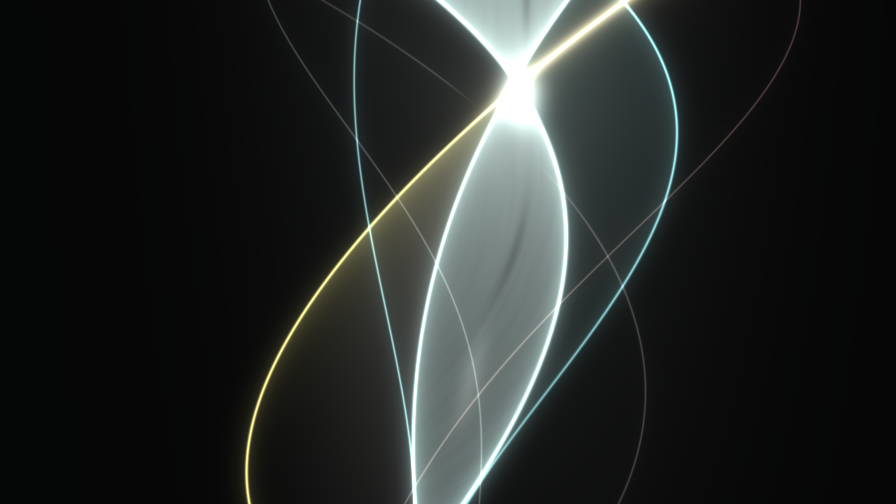
Give the GLSL for this background, as a Shadertoy shader.

```glsl
const int COUNT = 8;
const int GOLD = 0, LENS_A = 1, LENS_B = 2, CYAN = 3, ARC = 6;

// Strand x at five even heights, top to bottom, in canvas heights
const vec4 KNOTS[COUNT] = vec4[](
    vec4(1.243, 0.933, 0.692, 0.532), vec4(1.127, 0.972, 0.873, 0.826),
    vec4(0.870, 1.074, 1.123, 1.060), vec4(1.234, 1.343, 1.275, 1.106),
    vec4(0.715, 0.706, 0.742, 0.793), vec4(0.532, 0.688, 0.854, 0.944),
    vec4(0.639, 0.991, 1.201, 1.280), vec4(1.588, 1.463, 1.215, 0.977));
const float FEET[COUNT] = float[](0.495, 0.824, 0.919, 0.926, 0.822, 0.951, 1.227, 0.803);
const vec3 TINTS[COUNT] = vec3[](
    vec3(0.86, 0.82, 0.50), vec3(0.70, 0.85, 0.84), vec3(0.70, 0.85, 0.84),
    vec3(0.46, 0.72, 0.74), vec3(0.38, 0.56, 0.57), vec3(0.18, 0.19, 0.19),
    vec3(0.18, 0.17, 0.17), vec3(0.22, 0.17, 0.165));
// Core half width, halo strength
const vec2 SHAPES[COUNT] = vec2[](
    vec2(0.0030, 0.20), vec2(0.0036, 0.34), vec2(0.0040, 0.38), vec2(0.0027, 0.20),
    vec2(0.0021, 0.14), vec2(0.0018, 0.10), vec2(0.0020, 0.10), vec2(0.0018, 0.10));

const float HALO_REACH = 0.017;
const float DESIGN_ASPECT = 16.0 / 9.0;
const vec2 NODE = vec2(1.037, 0.815);
const vec3 BACKDROP = vec3(0.021, 0.022, 0.022);
const vec3 HAZE = vec3(0.112, 0.119, 0.116);
const vec3 LENS_FILL = vec3(0.305, 0.345, 0.338);
const vec3 GOLD_FILL = vec3(0.205, 0.198, 0.188);
const vec3 OLIVE = vec3(0.10, 0.095, 0.02);
const vec3 CYAN_FILL = vec3(0.075, 0.105, 0.102);
const vec3 FLARE = vec3(0.95, 1.00, 0.98);
const vec3 BEAM = vec3(0.50, 0.44, 0.36);
const float STREAK_DEPTH = 0.055;

// Newton polynomial through the five knots
float strandX(int i, float y) {
    vec4 k = KNOTS[i];
    float s = 4.0 * (1.0 - y);
    float d1 = k.y - k.x;
    float d2 = k.z - 2.0 * k.y + k.x;
    float d3 = k.w - 3.0 * k.z + 3.0 * k.y - k.x;
    float d4 = FEET[i] - 4.0 * k.w + 6.0 * k.z - 4.0 * k.y + k.x;
    return k.x + s * (d1 + (s - 1.0) / 2.0 * (d2 + (s - 2.0) / 3.0 * (d3 + (s - 3.0) / 4.0 * d4)));
}

float bell(float x, float width) {
    x /= width;
    return exp(-x * x);
}

vec2 gradientAt(vec2 cell) {
    vec2 h = vec2(dot(cell, vec2(127.1, 311.7)), dot(cell, vec2(269.5, 183.3)));
    return 2.0 * fract(sin(h) * 43758.5) - 1.0;
}

float gradientNoise(vec2 p) {
    vec2 i = floor(p), f = fract(p);
    vec2 u = f * f * f * (f * (f * 6.0 - 15.0) + 10.0);
    vec2 e = vec2(0.0, 1.0);
    float low = mix(dot(gradientAt(i), f), dot(gradientAt(i + e.yx), f - e.yx), u.x);
    float high = mix(dot(gradientAt(i + e), f - e), dot(gradientAt(i + 1.0), f - 1.0), u.x);
    return mix(low, high, u.y);
}

// Soft mask between two vertical bounds
float between(float x, float left, float right) {
    return smoothstep(-0.004, 0.008, x - left) * smoothstep(-0.004, 0.008, right - x);
}

void mainImage(out vec4 fragColor, in vec2 fragCoord) {
    vec2 p = fragCoord / iResolution.y;
    p.x += 0.5 * (DESIGN_ASPECT - iResolution.x / iResolution.y);
    float pixel = 1.0 / iResolution.y;

    // Strands
    float xs[COUNT];
    float dist[COUNT];
    vec3 lines = vec3(0.0);
    for (int i = 0; i < COUNT; i++) {
        xs[i] = strandX(i, p.y);
        float slope = (strandX(i, p.y + 0.002) - strandX(i, p.y - 0.002)) / 0.004;
        dist[i] = abs(p.x - xs[i]) * inversesqrt(1.0 + slope * slope);
        float width = sqrt(SHAPES[i].x * SHAPES[i].x + 0.1 * pixel * pixel);
        float gain = i == CYAN ? mix(0.55, 1.2, p.y) : 1.0;
        if (i == ARC) gain = smoothstep(0.70, 0.52, p.y) + 0.8 * smoothstep(0.78, 0.86, p.y);
        lines += gain * TINTS[i] * (bell(dist[i], width) + SHAPES[i].y * exp(-dist[i] / HALO_REACH));
    }

    // Dim haze around the axis
    vec3 color = BACKDROP + HAZE * bell(p.x - 1.0, 0.40) * mix(0.35, 1.0, p.y);

    // Veils beside the lens
    float goldVeil = between(p.x, xs[GOLD], xs[LENS_A]) * smoothstep(0.84, 0.72, p.y);
    color += goldVeil * (GOLD_FILL * mix(0.35, 1.25, p.y) * smoothstep(0.42, 0.88, p.x)
        + OLIVE * exp(-dist[GOLD] / 0.07) * smoothstep(0.0, 0.6, p.y));
    float lensRight = max(xs[LENS_A], xs[LENS_B]);
    float cyanVeil = between(p.x, lensRight, xs[CYAN]);
    color += cyanVeil * CYAN_FILL * mix(0.3, 1.1, p.y);

    // Lens with faint slanted streaks and a dark slit
    float lens = between(p.x, min(xs[LENS_A], xs[LENS_B]), lensRight);
    float bend = max(0.65 - p.y, 0.0);
    float slit = p.x - 1.045 + 1.1 * bend * bend;
    float streak = gradientNoise(vec2(slit * 60.0, p.y * 5.0))
        + 0.4 * gradientNoise(vec2(slit * 150.0, p.y * 8.0));
    float shade = 1.0 + STREAK_DEPTH * streak;
    shade -= 0.26 * bell(slit, 0.010) * (bell(p.y - 0.50, 0.10) + bell(p.y - 1.0, 0.07));
    float lift = 1.0 + 0.35 * smoothstep(0.75, 0.95, p.y) + 0.12 * smoothstep(0.3, 0.6, p.y);
    color += lens * LENS_FILL * shade * lift;
    color += lens * 0.10 * bell(p.x - 0.935 - 0.25 * (p.y - 0.25), 0.022) * bell(p.y - 0.25, 0.09);

    // Flare at the crossing and its warm upper beam
    vec2 q = p - NODE;
    float radius = length(q * vec2(1.0, q.y < 0.0 ? 0.72 : 1.0));
    color += FLARE * (0.65 * bell(radius, 0.040) + (0.17 + 0.30 * lens) * exp(-radius / 0.10));
    color += BEAM * smoothstep(0.72, 0.88, p.y) * (0.75 * bell(dist[GOLD], 0.012) + 0.6 * exp(-dist[GOLD] / 0.026));

    fragColor = vec4(min(color + lines, 1.0), 1.0);
}
```
